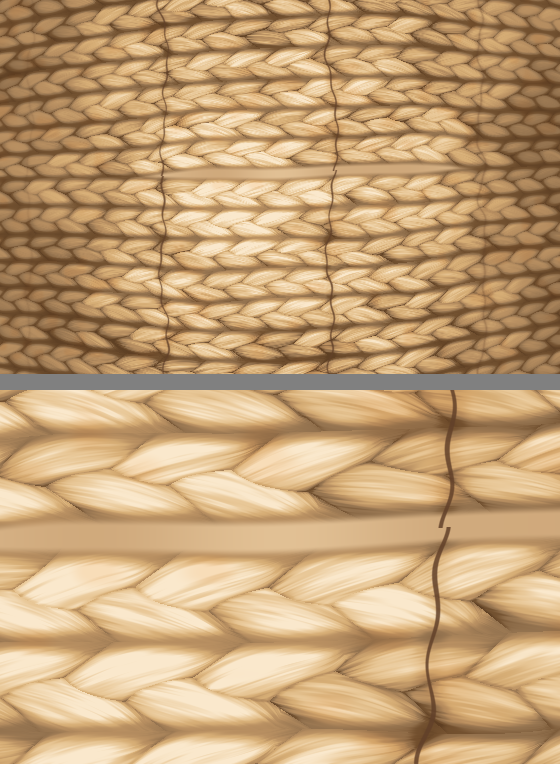
Top, the full canvas; bottom, a detail of the centre.
Reproduce this texture procedurally as a WebGL 1 fragment shader.

```glsl
precision highp float;
// Rows of plaited straw rope wound round a basket and sewn with dark thread.
// Each rope is two staggered files of tilted lens-shaped lobes; the highest
// lobe wins, and its local axes carry the fibres. A seam parts the middle rows.
uniform vec2 u_resolution;

const float PITCH = 0.081;        // rope spacing
const float LOBE_PERIOD = 0.115;  // lobe spacing along a rope
const float STITCH_PERIOD = 0.465;
const vec2 LOBE_SIZE = vec2(0.076, 0.0255);
const float LOBE_OFFSET = 0.0165;
const float LOBE_TILT = 0.24;

float hash(vec2 p) {
  vec3 q = fract(vec3(p.xyx) * 0.1031);
  q += dot(q, q.yzx + 33.33);
  return fract((q.x + q.y) * q.z);
}

float noise(vec2 p) {
  vec2 i = floor(p), f = fract(p);
  f = f * f * (3.0 - 2.0 * f);
  return mix(mix(hash(i), hash(i + vec2(1.0, 0.0)), f.x),
             mix(hash(i + vec2(0.0, 1.0)), hash(i + 1.0), f.x), f.y);
}

// Straw colours from deep shadow to pale highlight.
vec3 strawRamp(float t) {
  vec3 c = mix(vec3(0.37, 0.25, 0.14), vec3(0.45, 0.32, 0.19), smoothstep(-0.2, 0.06, t));
  c = mix(c, vec3(0.58, 0.45, 0.31), smoothstep(0.04, 0.24, t));
  c = mix(c, vec3(0.72, 0.56, 0.38), smoothstep(0.22, 0.45, t));
  c = mix(c, vec3(0.84, 0.68, 0.46), smoothstep(0.43, 0.67, t));
  c = mix(c, vec3(0.91, 0.78, 0.59), smoothstep(0.65, 0.89, t));
  return mix(c, vec3(0.98, 0.91, 0.80), smoothstep(0.85, 1.2, t));
}

// Position inside one lobe, scaled so that its outline is the unit circle.
vec2 lobeSpace(vec2 d, float tilt) {
  float c = cos(tilt), s = sin(tilt);
  return vec2(c * d.x + s * d.y, c * d.y - s * d.x) / LOBE_SIZE;
}

// Fine strands that converge toward the tips of a lobe.
float fibres(vec2 q, float seed) {
  float across = q.y / sqrt(max(1.15 - q.x * q.x, 0.2));
  vec2 p = vec2(q.x * 1.3, across + 0.3 * q.x * q.x) + seed * 57.0;
  return 0.45 * noise(p * vec2(0.9, 3.5)) + 0.3 * noise(p * vec2(1.3, 8.0) + 5.0)
       + 0.25 * noise(p * vec2(2.0, 18.0) + 9.0);
}

// Tone of a plaited rope; u runs along it and v across it.
float braidTone(float u, float v, float row, float sharpness) {
  float best = -1.0, second = -1.0, seed = 0.0;
  vec2 local = vec2(0.0);
  for (int j = 0; j < 2; j++) {
    float side = 1.0 - 2.0 * float(j);
    float g = u / LOBE_PERIOD + hash(vec2(row, 4.0)) + 0.5 * float(j);
    for (int k = -1; k <= 1; k++) {
      float cell = floor(g) + float(k);
      float id = hash(vec2(cell + 40.0 * side, row * 3.0 + 71.0));
      vec2 d = vec2((g - cell - 0.5) * LOBE_PERIOD, v - side * LOBE_OFFSET);
      d += vec2(0.024, 0.006) * (id - 0.5);
      vec2 q = lobeSpace(d, side * LOBE_TILT * (0.6 + 0.8 * id));
      float h = 1.0 - dot(q, q) + 0.25 * q.x + 0.3 * (id - 0.5);
      second = max(second, min(best, h));
      if (h > best) { best = h; local = q; seed = id; }
    }
  }
  float body = smoothstep(-0.4, 0.95, best);
  float crease = 1.0 - smoothstep(0.0, mix(0.7, 0.32, sharpness), best - second);
  float tone = mix(0.1, 0.84, body) + 0.1 * local.y + 0.2 * (seed - 0.5);
  tone += sharpness * 0.85 * (fibres(local, seed) - 0.5);
  tone -= crease * mix(0.1, 0.17, sharpness);
  // Scalloped shadow where neighbouring ropes meet.
  float edge = abs(v) + 0.005 * local.x * local.x;
  tone = mix(tone + 1.4 * v, 0.1, 0.85 * smoothstep(0.025, 0.042, edge));
  return mix(0.45, tone, 0.55 + 0.45 * sharpness);
}

// Distance to the nearest sewing thread, which wavers on its way down.
float threadDistance(float u, float v, float y) {
  float stitch = floor((u - 0.139) / STITCH_PERIOD + 0.5);
  float shift = 0.035 * (noise(vec2(stitch * 7.0 + 29.0, y * 13.0 + 20.0)) - 0.5);
  float line = 0.139 + stitch * STITCH_PERIOD + shift - 0.004 * sin(6.2832 * v / PITCH);
  return abs(u - line);
}

void main() {
  float pixel = 1.0 / u_resolution.y;
  vec2 c = (gl_FragCoord.xy / u_resolution - 0.5) * vec2(1.5, 1.0);

  // Round basket: lobes crowd toward the sides, rows bow, lean and waver.
  float bow = c.x + 0.4 * c.x * c.x * c.x;
  float u = bow + 0.02 * noise(vec2(c.x * 4.0, c.y * 9.0) + 30.0);
  float y = c.y - 0.037 - 0.03 * c.x + 0.016 * (noise(vec2(c.x * 5.0, c.y * 7.0) + 50.0) - 0.5);
  float pitch = PITCH * (1.0 - 0.24 * c.x * c.x);
  float gap = 0.015 * (1.0 - smoothstep(0.25, 0.5, abs(c.x - 0.07)));
  float side = y < 0.0 ? -1.0 : 1.0;
  float r = (abs(y) - gap) / pitch;
  float index = max(floor(r), 0.0);
  float v = side * (r - index - 0.5) * PITCH;

  // Ropes lose detail and light away from the centre.
  float sharpness = 1.0 - 0.85 * smoothstep(0.25, 0.72, abs(c.x));
  float vignette = smoothstep(0.2, 1.25, length(c / vec2(0.75, 0.72)));
  float tone = braidTone(u, v, side * (index + 0.5) + 20.5, sharpness);
  tone += 0.26 * (noise(c * 7.0 + 12.0) - 0.5) + 0.15 - 0.52 * vignette;
  float thread = threadDistance(bow, v, y);
  tone -= 0.16 * (1.0 - smoothstep(0.0, 0.02, thread)) * sharpness;
  vec3 color = strawRamp(tone);

  // Ruddy wear, the pale lining in the seam, then the thread on top.
  float wear = smoothstep(0.6, 0.95, noise(vec2(u * 19.0, y * 32.0) + 80.0));
  color *= mix(vec3(1.0), vec3(0.98, 0.89, 0.78), wear * 0.45);
  float seam = 1.0 - smoothstep(-0.005 - pixel, 0.002 + pixel, r * pitch);
  vec3 lining = mix(vec3(0.78, 0.62, 0.44), vec3(0.92, 0.80, 0.63), noise(vec2(c.x * 6.0, 3.0)));
  color = mix(color, lining, seam * smoothstep(0.0, 0.007, gap));
  float blur = pixel + 0.006 * (1.0 - sharpness);
  float width = 0.0012 + 0.0018 * noise(vec2(bow * 3.0, y * 24.0) + 60.0);
  float ink = 1.0 - smoothstep(width - blur, width + blur, thread);
  color = mix(color, vec3(0.38, 0.25, 0.16), ink * 0.85 * sharpness);
  gl_FragColor = vec4(color, 1.0);
}
```
